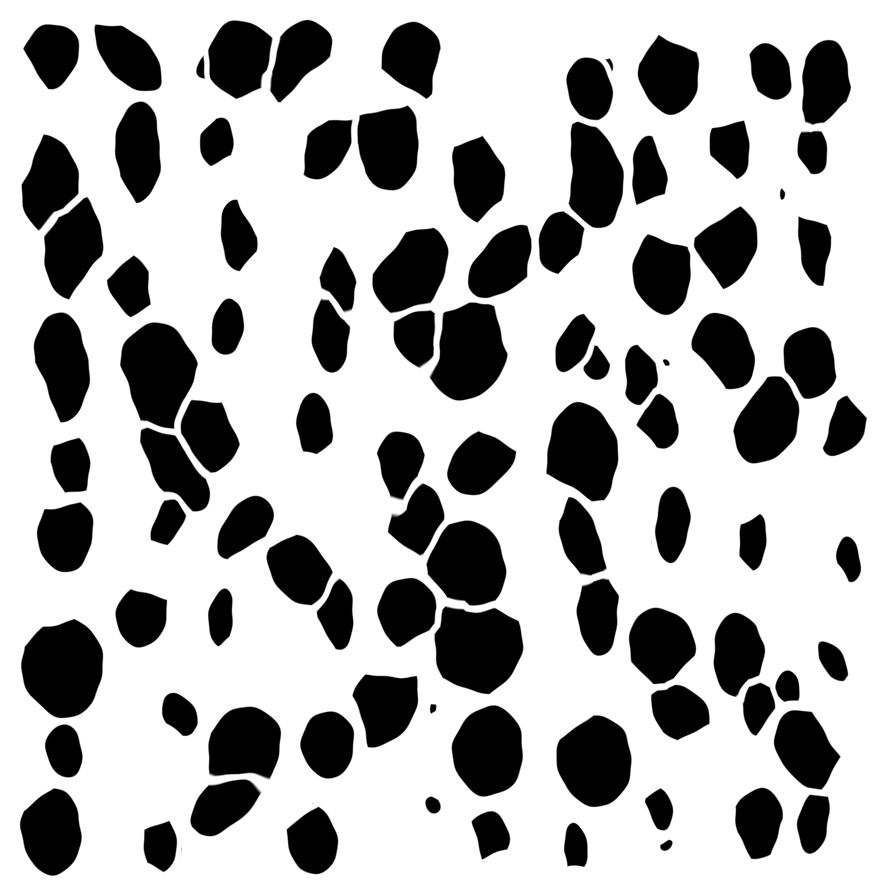
Reproduce this pattern procedurally as a three.js fragment shader.

```glsl
// Black upright pebbles scattered on white inside a narrow blank margin.
// Jittered cells each hold a faceted ellipse; cellular distances F1 and F2 cut
// gaps where pebbles meet, and a second layer adds crumbs in the free space.

varying vec2 vUv;

const float MARGIN = 0.024;

vec3 hash3(vec2 cell, float seed) {
  vec3 q = vec3(dot(cell, vec2(127.1, 311.7)),
                dot(cell, vec2(269.5, 183.3)),
                dot(cell, vec2(419.2, 371.9)));
  return fract(sin(q + seed * 17.3) * 43758.55);
}

// Approximate signed distance to an axis-aligned ellipse
float ellipse(vec2 p, vec2 radii) {
  p += 1e-5;
  float k = length(p / radii);
  return k * (k - 1.0) / length(p / (radii * radii));
}

// One pebble: a tilted ellipse trimmed by random straight facets
float pebble(vec2 p, vec2 cell, vec2 grid, float seed, vec2 sizes) {
  vec3 place = hash3(cell, seed);
  vec3 form = hash3(cell, seed + 1.0);
  float tall = mix(sizes.x, sizes.y, pow(form.x, 0.75));
  vec2 radii = tall * vec2(mix(0.4, 0.88, form.y), 1.0);

  float t = 2.0 * form.z - 1.0;
  float tilt = 0.12 * t + 0.75 * t * t * t;
  float c = cos(tilt), s = sin(tilt);

  // Keep the whole pebble inside the margin
  vec2 extent = vec2(length(radii * vec2(c, s)), length(radii * vec2(s, c)));
  vec2 center = (cell + 0.5 + 0.6 * (place.xy - 0.5)) / grid;
  center = mix(vec2(MARGIN), vec2(1.0 - MARGIN), center);
  center = clamp(center, MARGIN + extent, 1.0 - MARGIN - extent);

  vec2 q = p - center;
  q = vec2(c * q.x - s * q.y, s * q.x + c * q.y);
  float d = ellipse(q, radii);
  for (int i = 0; i < 3; i++) {
    vec3 cut = hash3(cell, seed + 2.0 + float(i));
    float angle = 6.2832 * cut.x;
    vec2 normal = vec2(cos(angle), sin(angle));
    d = max(d, dot(q, normal) - mix(0.6, 1.25, cut.y) * length(radii * normal));
  }
  return d;
}

// Distances to the nearest and second nearest pebble of a layer
vec2 scatter(vec2 p, vec2 grid, float seed, vec2 sizes, float density) {
  vec2 home = floor((p - MARGIN) / (1.0 - 2.0 * MARGIN) * grid);
  vec2 nearest = vec2(1.0);
  for (int y = -1; y <= 1; y++) {
    for (int x = -1; x <= 1; x++) {
      vec2 cell = home + vec2(float(x), float(y));
      bool outside = any(lessThan(cell, vec2(0.0))) ||
                     any(greaterThan(cell, grid - 1.0));
      if (outside || hash3(cell, seed).z > density) continue;
      float d = pebble(p, cell, grid, seed, sizes);
      nearest = vec2(min(nearest.x, d), min(nearest.y, max(nearest.x, d)));
    }
  }
  return nearest;
}

void main() {
  // Gentle layered waves roughen the outlines
  vec2 p = vUv + 0.0015 * sin(vUv.yx * 83.0 + vec2(0.7, 2.1))
               + 0.0006 * sin(vUv.yx * 211.0 + vec2(3.4, 1.2));

  // Large pebbles, parted where they would touch
  vec2 f = scatter(p, vec2(10.0, 9.0), 3.0, vec2(0.022, 0.062), 0.97);
  float stones = max(f.x, 0.5 * (0.007 - (f.y - f.x)));

  // Crumbs and slivers, bitten by the pebbles around them
  float crumbs = scatter(p, vec2(7.0), 21.0, vec2(0.003, 0.024), 0.45).x;
  crumbs = max(crumbs, 0.006 - f.x);

  float shade = smoothstep(-0.001, 0.001, min(stones, crumbs));
  gl_FragColor = vec4(vec3(shade), 1.0);
}
```
